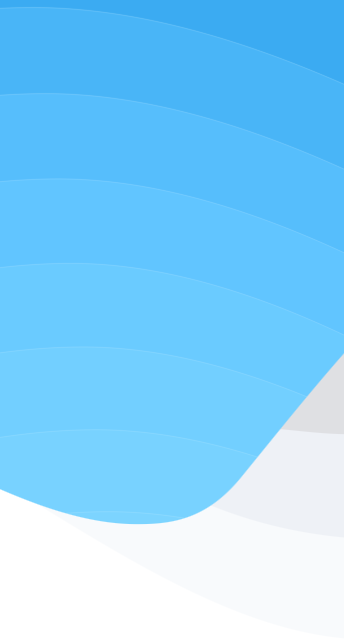
Reproduce this background procedurally as a Shadertoy shader.

```glsl
// Cubic through a and b with end slopes s; runs straight on before a
float curve(float x, vec2 a, vec2 b, vec2 s) {
    float w = b.x - a.x;
    float t = clamp((x - a.x) / w, 0.0, 1.0);
    float blend = t * t * (3.0 - 2.0 * t);
    float bend = w * t * (1.0 - t) * (s.x * (1.0 - t) - s.y * t);
    return mix(a.y, b.y, blend) + bend + s.x * min(x - a.x, 0.0);
}

// Smooth coverage of the region where d is positive
float cover(float d) {
    return clamp(0.5 + d / fwidth(d), 0.0, 1.0);
}

// Depth of the lower edge of the blue area
float waveEdge(float x) {
    vec2 trough = vec2(0.3986, 0.819);
    vec2 shoulder = vec2(0.7005, 0.7461);
    if (x < trough.x) return curve(x, vec2(0.0, 0.7643), trough, vec2(0.232, 0.0));
    if (x < shoulder.x) return curve(x, trough, shoulder, vec2(0.0, -0.655));
    return curve(x, shoulder, vec2(1.0, 0.5521), vec2(-0.66, -0.61));
}

// Depth of the top of blue band k: a skewed arch that drifts right
float archDepth(float x, float k) {
    float d = x - (0.097 + 0.0365 * k);
    float steepness = (0.19 + 0.0112 * min(k, 3.0)) * (d < 0.0 ? 0.75 : 1.0);
    float peak = 0.0117 + 0.1352 * k - 0.00065 * k * k;
    return peak + steepness * d * d / (1.0 + 0.323 * abs(d));
}

vec3 bandColor(float k) {
    return min(vec3(0.231, 0.672, 0.95) + vec3(0.0595, 0.041, 0.02) * k
               - vec3(0.0033, 0.0026, 0.0) * k * k, 1.0);
}

void mainImage(out vec4 fragColor, in vec2 fragCoord) {
    vec2 uv = fragCoord / iResolution.xy;
    float x = uv.x;
    float depth = 1.0 - uv.y;

    // Pale layers, from the lowest up
    float low = curve(x, vec2(0.1087, 0.7878), vec2(1.0, 0.9974), vec2(0.33, 0.05));
    float middle = curve(x, vec2(0.616, 0.7904), vec2(1.0, 0.8398), vec2(0.216, 0.05));
    float high = curve(x, vec2(0.816, 0.6706), vec2(1.0, 0.6784), vec2(0.05, 0.01));
    vec3 color = vec3(1.0);
    color = mix(color, vec3(0.973, 0.98, 0.988), cover(low - depth));
    color = mix(color, vec3(0.933, 0.945, 0.965), cover(middle - depth));
    color = mix(color, vec3(0.875, 0.878, 0.892), cover(high - depth));

    // Blue bands, each with a faint bright rim
    vec3 blue = bandColor(0.0);
    for (float k = 0.0; k < 7.0; k++) {
        float d = depth - archDepth(x, k);
        blue = mix(blue, bandColor(k + 1.0), cover(d));
        float rim = exp(-pow(d / 0.001, 2.0));
        blue = mix(blue, vec3(0.75, 0.92, 1.0), 0.2 * rim);
    }
    color = mix(color, blue, cover(waveEdge(x) - depth));

    fragColor = vec4(color, 1.0);
}
```
